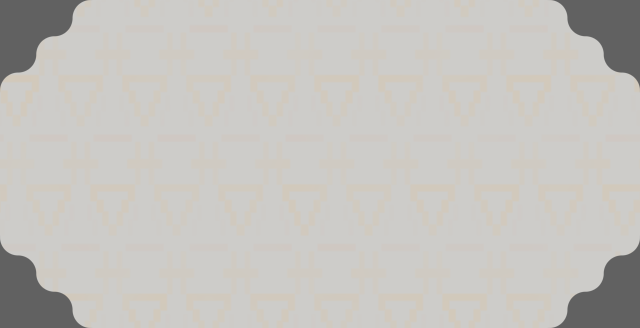
Write a Shadertoy shader that draws this pattern.

```glsl
// Pale plaque with scalloped stair corners on grey, woven with a faint blocky lattice.
// The outline is a chain of quarter arcs; the lattice is soft boxes in 10 by 3 staggered
// cells, gently faded by gradient noise that wraps with the canvas.

vec2 gradientAt(vec2 cell, vec2 period) {
    cell = mod(cell, period);
    float angle = 6.2832 * fract(sin(dot(cell, vec2(127.1, 311.7))) * 4375.5);
    return vec2(cos(angle), sin(angle));
}

float wrappedNoise(vec2 p, vec2 period) {
    vec2 i = floor(p), f = fract(p), w = f * f * (3.0 - 2.0 * f);
    vec2 x = vec2(1, 0), y = vec2(0, 1);
    float low = mix(dot(gradientAt(i, period), f), dot(gradientAt(i + x, period), f - x), w.x);
    float high = mix(dot(gradientAt(i + y, period), f - y),
                     dot(gradientAt(i + 1.0, period), f - 1.0), w.x);
    return mix(low, high, w.y);
}

// Box from lo to hi with soft woven edges
float block(vec2 p, vec2 lo, vec2 hi) {
    vec2 s = smoothstep(-1.5, 1.5, min(p - lo, hi - p));
    return s.x * s.y;
}

// Scalloped corner in units of the arc radius; negative inside the plaque
float scallopDistance(vec2 q) {
    float along = q.x - q.y, across = q.x + q.y;
    float k = floor((along + 1.0) * 0.5);
    float offset = along - 2.0 * k;
    if (mod(k, 2.0) < 0.5) return length(vec2(offset, min(across - 6.0, 0.0))) * 0.7071 - 1.0;
    return 1.0 - length(vec2(offset, max(across - 4.0, 0.0))) * 0.7071;
}

// Lattice strength: x is the warm thread, y the fainter rosy thread
vec2 lattice(vec2 uv) {
    // Rows break where the motif is blank, so the stagger can wrap
    float down = (1.0 - uv.y) * 3.0 - 0.2;
    float stagger = 0.5 * mod(mod(floor(down), 3.0), 2.0);
    float x = abs(fract(uv.x * 10.0 - 4.76 + stagger) - 0.5) * 80.0;
    float y = fract(down) * 134.0;
    vec2 q = vec2(x, y), h = vec2(40.0 - x, y);

    // Stepped funnel
    float warm = block(q, vec2(-9, 65), vec2(28, 74));
    warm = max(warm, block(q, vec2(19, 72), vec2(28, 86)));
    warm = max(warm, block(q, vec2(11, 84), vec2(20, 100)));
    warm = max(warm, 0.9 * block(q, vec2(5, 98), vec2(13, 116)));
    warm = max(warm, 0.8 * block(q, vec2(-9, 114), vec2(5, 128)));

    // Twin posts with a crossbar between the open squares
    warm = max(warm, 0.6 * block(h, vec2(5, 13), vec2(12, 66)));
    warm = max(warm, 0.65 * block(h, vec2(-9, 34), vec2(22, 46)));

    // Lintel over each square and the faint arch between funnels
    float rosy = 0.8 * block(q, vec2(-9, 4), vec2(24, 13));
    rosy = max(rosy, 0.35 * block(h, vec2(8, 90), vec2(14, 110)));
    rosy = max(rosy, 0.35 * block(h, vec2(15, 108), vec2(21, 128)));
    return vec2(warm, rosy);
}

void mainImage(out vec4 fragColor, in vec2 fragCoord) {
    vec2 uv = fragCoord / iResolution.xy;

    // Woven ground with uneven fading
    vec2 thread = lattice(uv) * (0.88 + 0.5 * wrappedNoise(uv * vec2(12, 6), vec2(12, 6)));
    vec3 color = mix(vec3(0.803, 0.8, 0.79), vec3(0.812, 0.782, 0.758), thread.y);
    color = mix(color, vec3(0.82, 0.788, 0.738), thread.x);

    // Plaque outline, folded into one corner
    float radius = 0.0553;
    vec2 corner = min(fragCoord, iResolution.xy - fragCoord) / (iResolution.y * radius);
    float pixel = 1.0 / (iResolution.y * radius);
    float outside = smoothstep(-0.7 * pixel, 0.7 * pixel, scallopDistance(corner));
    fragColor = vec4(mix(color, vec3(0.38), outside), 1.0);
}
```
